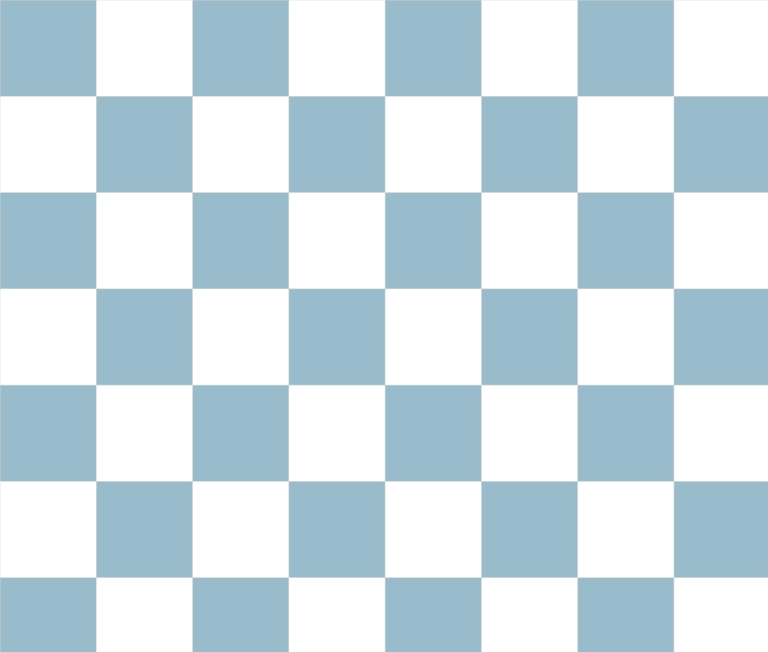
Reproduce this pattern procedurally as a Shadertoy shader.

```glsl
#define CELLS_ACROSS 7.977
#define EDGE_SOFTNESS 0.016
#define RIM_WIDTH 0.026
#define BLUE vec3(0.600, 0.737, 0.800)
#define RIM_BLUE vec3(0.620, 0.730, 0.770)
#define WHITE vec3(1.0)

// Signed distance to the checker edges, in cells: positive inside blue squares
float checkerDistance(vec2 p) {
    vec2 cell = floor(p);
    vec2 toEdge = 0.5 - abs(fract(p) - 0.5);
    float parity = mod(cell.x + cell.y, 2.0);
    return min(toEdge.x, toEdge.y) * (parity < 0.5 ? 1.0 : -1.0);
}

void mainImage(out vec4 fragColor, in vec2 fragCoord) {
    // Square cells counted from the top left corner
    float cellsPerPixel = CELLS_ACROSS / iResolution.x;
    vec2 p = vec2(fragCoord.x, iResolution.y - fragCoord.y) * cellsPerPixel;

    float d = checkerDistance(p);
    float edgeWidth = max(EDGE_SOFTNESS, cellsPerPixel);

    // Slightly greyer rim just inside each blue square
    float rim = 1.0 - smoothstep(0.5 * RIM_WIDTH, 1.5 * RIM_WIDTH, d);
    vec3 blue = mix(BLUE, RIM_BLUE, rim);

    float coverage = clamp(d / edgeWidth + 0.5, 0.0, 1.0);
    fragColor = vec4(mix(WHITE, blue, coverage), 1.0);
}
```
